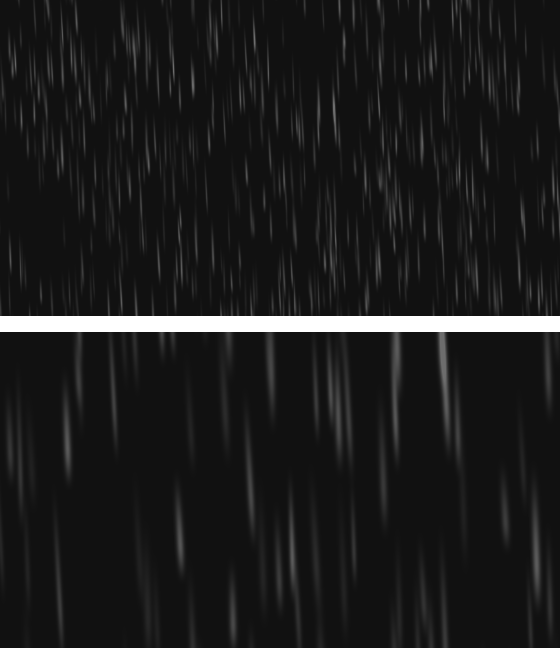
Top: the whole. Bottom: its middle third, enlarged.
Reproduce this texture procedurally as a WebGL 1 fragment shader.

```glsl
precision highp float;
// Fine grey rain falling over near-black: soft, slightly slanted streaks.
// Several layers of tall cells each hold at most one streak; slow noise
// thins the rain in places so that the streaks gather in loose clusters.

uniform vec2 u_resolution;

const int LAYERS = 6;
const vec2 CELL = vec2(0.022, 0.23);

float hash(vec2 p) {
  vec3 q = fract(vec3(p.xyx) * 0.1031);
  q += dot(q, q.yzx + 33.33);
  return fract((q.x + q.y) * q.z);
}

float valueNoise(vec2 p) {
  vec2 i = floor(p);
  vec2 f = fract(p);
  f = f * f * (3.0 - 2.0 * f);
  float low = mix(hash(i), hash(i + vec2(1.0, 0.0)), f.x);
  float high = mix(hash(i + vec2(0.0, 1.0)), hash(i + vec2(1.0, 1.0)), f.x);
  return mix(low, high, f.y);
}

// Light of one layer of streaks at p, in units of the canvas height.
float rainLayer(vec2 p, float layer) {
  float seed = layer * 37.0 + 11.0;
  p.x += p.y * (0.015 + 0.04 * hash(vec2(seed, 2.0)));
  p.x += CELL.x * hash(vec2(seed, 5.0));

  // Each column is shifted on its own, so no rows show.
  float column = floor(p.x / CELL.x);
  float shift = hash(vec2(column, seed));
  float row = floor(p.y / CELL.y + shift);
  vec2 local = vec2(fract(p.x / CELL.x), fract(p.y / CELL.y + shift)) * CELL;
  vec2 id = vec2(column + seed * 7.0, row + seed);

  // Presence follows a slow density field shared by all layers.
  vec2 center = vec2(column + 0.5, row + 0.5 - shift) * CELL;
  float density = 0.08 + 0.28 * valueNoise(center * vec2(9.0, 4.0) + 20.0);
  float present = step(hash(id + 3.1), density);

  // Soft cross-section; the lower part is brightest, the tail fades upward.
  float middle = CELL.x * mix(0.3, 0.7, hash(id + 17.3));
  float width = mix(0.0018, 0.0029, hash(id + 29.7));
  float across = (local.x - middle) / width;
  float reach = CELL.y * mix(0.45, 0.95, hash(id + 41.9));
  float along = local.y / reach;
  float fade = smoothstep(0.0, 0.35, along) * (1.0 - smoothstep(0.3, 1.0, along));

  float glint = hash(id + 53.3);
  float strength = 0.06 + 0.25 * glint * glint;
  return present * strength * fade * exp(-0.5 * across * across);
}

void main() {
  vec2 p = gl_FragCoord.xy / u_resolution.y;
  float light = 0.0;
  for (int i = 0; i < LAYERS; i++) {
    light += rainLayer(p, float(i));
  }
  vec3 night = vec3(0.066);
  gl_FragColor = vec4(night + min(light, 0.36), 1.0);
}
```
